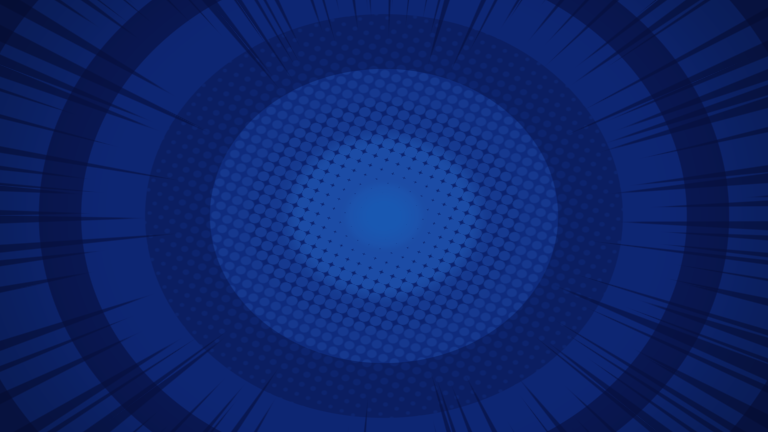
This background is drawn by a WebGL 1 fragment shader. Its source:

```glsl
precision highp float;

uniform vec2 u_resolution;

const float TAU = 6.2831853;

// Ellipse proportions and ring radii, in canvas heights
const float SQUASH = 0.845;
const float R_CORE = 0.088;
const float R_INNER = 0.313;
const float R_HALO = 0.403;
const float R_DISK = 0.553;
const float R_BAND_IN = 0.701;
const float R_BAND_OUT = 0.799;
const float R_CORNER = 0.995;

// Halftone screen
const float DOT_SPACING = 0.0285;
const float DOT_ANGLE = 0.42;
const float DOT_SOFTNESS = 0.0028;

// Speed lines
const float LINE_OPACITY = 0.66;
const float LINE_SOFTNESS = 0.0022;
const float TIP_NEAR = 0.44;
const float TIP_RANGE = 0.34;

const vec3 FIELD = vec3(0.051, 0.148, 0.450);
const vec3 BAND = vec3(0.036, 0.092, 0.325);
const vec3 DISK = vec3(0.043, 0.118, 0.380);
const vec3 DISK_DOT = vec3(0.050, 0.142, 0.430);
const vec3 HALO = vec3(0.058, 0.168, 0.490);
const vec3 HALO_DOT = vec3(0.085, 0.220, 0.555);
const vec3 INNER = vec3(0.044, 0.135, 0.430);
const vec3 INNER_DOT = vec3(0.085, 0.225, 0.560);
const vec3 BRIGHT = vec3(0.110, 0.300, 0.650);
const vec3 CORE_RIM = vec3(0.110, 0.330, 0.685);
const vec3 CORE = vec3(0.095, 0.360, 0.715);
const vec3 LINE = vec3(0.024, 0.062, 0.250);

float hash(float n) {
  return fract(sin(n * 12.9898) * 43758.55);
}

// 1 inside the radius, 0 outside, with a soft rim
float inside(float r, float radius, float soft) {
  return 1.0 - smoothstep(-soft, soft, r - radius);
}

// Round dots that grow and merge into a solid tone toward the centre
float halftone(vec2 p, float r, float soft) {
  float c = cos(DOT_ANGLE), s = sin(DOT_ANGLE);
  vec2 cell = fract(mat2(c, s, -s, c) * p / DOT_SPACING) - 0.5;
  float radius = mix(0.74, 0.50, smoothstep(0.03, 0.25, r))
               - 0.12 * smoothstep(0.24, 0.42, r)
               - 0.22 * smoothstep(0.40, 0.56, r);
  return inside(length(cell), radius, soft / DOT_SPACING);
}

// Radial wedges, one per angular cell, widening outward from a random tip
float speedLines(vec2 p, float r, float count, float seed, float soft) {
  float turn = fract(atan(p.y, p.x) / TAU + 1.0) * count;
  float id = mod(floor(turn), count);
  float key = id + seed;
  float centre = 0.34 + 0.32 * hash(key);
  float across = abs(fract(turn) - centre) / count * TAU * length(p);
  // Layered sines gather long lines into clusters
  float a = id / count * TAU;
  float cluster = 0.05 * sin(7.0 * a + seed) + 0.04 * sin(13.0 * a + 1.7);
  float tip = max(TIP_NEAR + TIP_RANGE * hash(key + 31.7) + cluster, 0.41);
  float slope = mix(0.012, 0.034, hash(key + 67.3));
  float halfWidth = slope * (r - tip);
  float present = step(0.12, hash(key + 91.1));
  return present * inside(across, halfWidth, soft) * smoothstep(0.0, 0.08, r - tip);
}

void main() {
  float px = 1.0 / u_resolution.y;
  vec2 p = (gl_FragCoord.xy - 0.5 * u_resolution) * px;
  vec2 e = vec2(p.x, p.y / SQUASH);
  float r = length(e);

  // Outer field with its dark band and corners
  vec3 color = mix(BAND, FIELD, inside(r, R_CORNER, px));
  color = mix(color, BAND, inside(r, R_BAND_OUT, px));
  color = mix(color, FIELD, inside(r, R_BAND_IN, px));

  // Nested disks, each with its own dot tint
  float dots = halftone(e, r, max(px, DOT_SOFTNESS));
  vec3 diskTone = mix(DISK, DISK_DOT, dots);
  vec3 haloTone = mix(HALO, HALO_DOT, dots);
  vec3 dotTint = mix(BRIGHT, INNER_DOT, smoothstep(0.19, 0.25, r));
  vec3 innerTone = mix(INNER, dotTint, dots);
  color = mix(color, diskTone, inside(r, R_DISK, px));
  color = mix(color, haloTone, inside(r, R_HALO, px));
  color = mix(color, innerTone, inside(r, R_INNER, 0.012));

  // Central glow
  vec3 coreTone = mix(CORE, CORE_RIM, smoothstep(0.03, R_CORE, r));
  color = mix(color, coreTone, 0.75 * inside(r, R_CORE, 0.012));

  // Speed lines and edge shading
  float soft = max(px, LINE_SOFTNESS);
  float lines = max(speedLines(p, r, 97.0, 3.0, soft),
                    speedLines(p, r, 71.0, 140.0, soft));
  color = mix(color, LINE, LINE_OPACITY * lines);
  color *= 1.0 - 0.24 * smoothstep(0.62, 1.05, r);

  gl_FragColor = vec4(color, 1.0);
}
```
